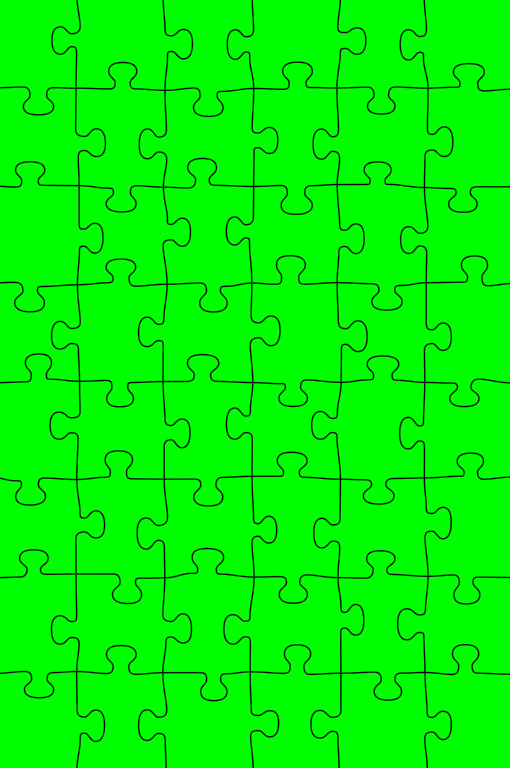
Reproduce this pattern procedurally as a Shadertoy shader.

```glsl
// Jigsaw puzzle sheet: thin black interlocking piece outlines on flat green.

#define CELLS_ACROSS 5.862              // canvas width in piece widths
#define CELL_SIZE vec2(1.0, 1.118)      // one piece, in piece widths
#define GRID_SHIFT vec2(0.1034, 0.026)  // part of the first pieces cut off
#define LINE_WIDTH 0.0152               // in piece widths
#define TAB_WIDTH 0.165                 // half width of the bulb
#define TAB_HEIGHT 0.305
#define NECK 0.53                       // neck width relative to the bulb
#define TAB_SLIDE 0.15                  // spread of tab positions along an edge
#define CORNER_JITTER 0.05
#define EDGE_WOBBLE 0.06
#define STEPS 8
#define SHEET_COLOR vec3(0.0, 1.0, 0.0)

// Four random values from 0 to 1 for an integer key.
vec4 hash4(vec3 key) {
    vec4 h = fract((key.xyzx + 7.0) * vec4(0.1031, 0.1030, 0.0973, 0.1099));
    h += dot(h, h.wzxy + 33.33);
    return fract((h.xxyz + h.yzzw) * h.zywx);
}

float segmentDistance(vec2 p, vec2 a, vec2 b) {
    vec2 ab = b - a, ap = p - a;
    return length(ap - ab * clamp(dot(ap, ab) / dot(ab, ab), 0.0, 1.0));
}

// Distance to a cubic Bezier curve, walked in short segments.
float curveDistance(vec2 p, vec2 a, vec2 b, vec2 c, vec2 d) {
    float dist = 1e3;
    vec2 last = a;
    for (int i = 1; i <= STEPS; i++) {
        float t = float(i) / float(STEPS), s = 1.0 - t;
        vec2 next = s * s * s * a + 3.0 * s * t * (s * b + t * c) + t * t * t * d;
        dist = min(dist, segmentDistance(p, last, next));
        last = next;
    }
    return dist;
}

vec2 corner(vec2 id) {
    return id * CELL_SIZE + (hash4(vec3(id, 5.0)).xy - 0.5) * CORNER_JITTER;
}

// Tabs alternate like a checkerboard; two short runs of upright edges are flipped.
float tabDirection(vec2 id, bool upright) {
    float dir = mod(id.x + id.y, 2.0) < 0.5 ? 1.0 : -1.0;
    if (!upright) return dir;
    float run = id.y + floor(id.x / 3.0);
    bool flipped = mod(id.x, 3.0) == 1.0 && (run == 4.0 || run == 5.0);
    return flipped ? dir : -dir;
}

// Distance to one piece edge that starts at grid corner id.
float edgeDistance(vec2 p, vec2 id, bool upright) {
    float dir = tabDirection(id, upright);
    vec2 along = upright ? vec2(0.0, 1.0) : vec2(1.0, 0.0);
    vec2 outward = along.yx * dir;
    float height = dot(p - id * CELL_SIZE, outward);
    if (height < -0.1 || height > 0.42) return 1e3;

    vec4 place = hash4(vec3(id, upright ? 1.0 : 2.0));
    vec4 form = hash4(vec3(id, upright ? 3.0 : 4.0)) - 0.5;
    vec2 middle = (id + 0.5 * along) * CELL_SIZE + along * (place.x - 0.5) * TAB_SLIDE;
    float w = TAB_WIDTH * (1.0 + 0.2 * form.x);
    float h = TAB_HEIGHT * (1.0 + 0.14 * form.y);
    float neck = w * (NECK + 0.14 * form.z);

    float dist = 1e3;
    for (float side = -1.0; side < 2.0; side += 2.0) {
        // Fold each half onto x >= 0, with the tab pointing to +y.
        vec2 flip = vec2(side, 1.0);
        vec2 q = vec2(dot(p - middle, along), dot(p - middle, outward)) * flip;
        vec2 end = corner(side < 0.0 ? id : id + along) - middle;
        end = vec2(dot(end, along), dot(end, outward)) * flip;

        float base = ((side < 0.0 ? place.y : place.z) - 0.5) * EDGE_WOBBLE;
        float bulb = w * (1.0 + 0.12 * side * form.w);
        vec2 shoulder = vec2(w, base);
        vec2 waist = vec2(neck, 0.25 * h);
        vec2 flank = vec2(bulb, 0.67 * h);

        // Side line, rounded shoulder, flaring neck, flattened bulb.
        dist = min(dist, curveDistance(q, end, mix(end, vec2(w, end.y), 0.4),
            shoulder + vec2(0.1, 0.0), shoulder));
        dist = min(dist, curveDistance(q, shoulder, vec2(0.6 * w, base),
            vec2(neck, 0.08 * h), waist));
        dist = min(dist, curveDistance(q, waist, vec2(neck, 0.4 * h),
            vec2(bulb, 0.46 * h), flank));
        dist = min(dist, curveDistance(q, flank, vec2(bulb, 0.9 * h),
            vec2(0.62 * w, h), vec2(0.0, h)));
    }
    return dist;
}

void mainImage(out vec4 fragColor, in vec2 fragCoord) {
    float pixel = CELLS_ACROSS / iResolution.x;
    vec2 p = fragCoord * pixel + GRID_SHIFT;
    vec2 cell = floor(p / CELL_SIZE);
    vec2 nearest = floor(p / CELL_SIZE + 0.5);

    // Nearby edges only; the outer border of the sheet has none.
    float dist = 1e3;
    for (int i = 0; i < 4; i++) {
        vec2 o = vec2(i & 1, i >> 1);
        vec2 level = vec2(nearest.x - o.x, cell.y + o.y);
        vec2 upright = vec2(cell.x + o.x, nearest.y - o.y);
        if (level.y > 0.5 && level.y < 7.5) dist = min(dist, edgeDistance(p, level, false));
        if (upright.x > 0.5 && upright.x < 5.5) dist = min(dist, edgeDistance(p, upright, true));
    }

    float ink = clamp(0.5 + (0.5 * LINE_WIDTH - dist) / (1.15 * pixel), 0.0, 1.0);
    fragColor = vec4(SHEET_COLOR * (1.0 - ink), 1.0);
}
```
